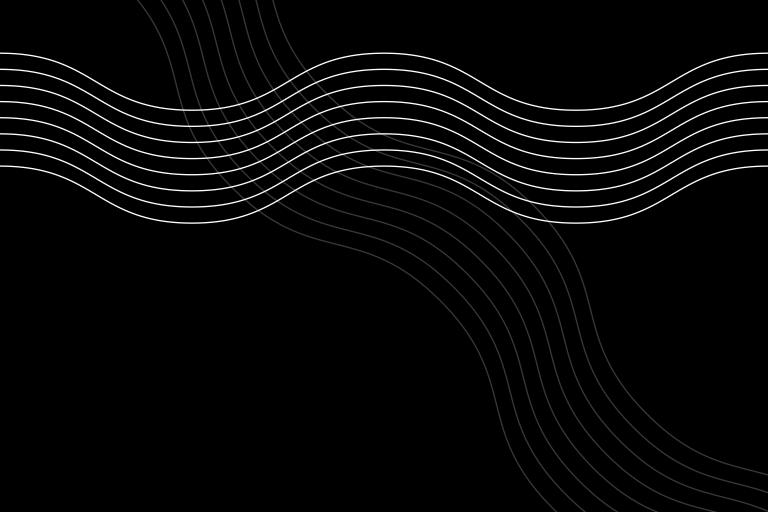
Reproduce this background procedurally as a Shadertoy shader.

```glsl
// Two bands of thin parallel waves, one white and level, one grey and diagonal, on black.

// Lengths are in canvas widths, measured from the upper left corner.
#define LINE_COUNT 8.0
#define LINE_SPACING 0.0210
#define LINE_WIDTH 0.00172
#define WAVE_PERIOD 0.5
#define WAVE_AMPLITUDE 0.0371
#define LEVEL_ORIGIN vec2(0.0, 0.1064)
#define DIAGONAL_ORIGIN vec2(0.6820, -0.2582)
#define DIAGONAL_SCALE 1.18
#define DIAGONAL_ANGLE 0.785398
#define WHITE vec3(1.0)
#define GREY vec3(0.22)

// Distance to the nearest wave of a band whose first line runs along y = 0.
float bandDistance(vec2 p) {
    // Fold x so that each half period runs from crest (-0.5) to trough (0.5).
    float along = abs(2.0 * fract(p.x / WAVE_PERIOD + 0.5) - 1.0) - 0.5;

    // Solve s^3 + 0.75 s = along for the parameter of a cubic Bezier S-curve.
    float s = sinh(asinh(4.0 * along) / 3.0);
    float height = 2.0 * WAVE_AMPLITUDE * (1.5 * s - 2.0 * s * s * s);
    float slope = 4.0 * WAVE_AMPLITUDE / WAVE_PERIOD
                * (1.5 - 6.0 * s * s) / (0.75 + 3.0 * s * s);

    // Pick the closest line and correct the vertical gap for the slope.
    float y = p.y - height;
    float index = clamp(floor(y / LINE_SPACING + 0.5), 0.0, LINE_COUNT - 1.0);
    return abs(y - index * LINE_SPACING) / sqrt(1.0 + slope * slope);
}

// Share of a pixel covered by a line at the given distance.
float lineCoverage(float dist, float pixel) {
    float halfWidth = 0.5 * LINE_WIDTH;
    float nearEdge = max(dist - 0.5 * pixel, -halfWidth);
    float farEdge = min(dist + 0.5 * pixel, halfWidth);
    return clamp((farEdge - nearEdge) / pixel, 0.0, 1.0);
}

void mainImage(out vec4 fragColor, in vec2 fragCoord) {
    float pixel = 1.0 / iResolution.x;
    vec2 p = vec2(fragCoord.x, iResolution.y - fragCoord.y) * pixel;

    // Diagonal band, in a turned and enlarged frame.
    float c = cos(DIAGONAL_ANGLE);
    float s = sin(DIAGONAL_ANGLE);
    vec2 turned = vec2(c * p.x + s * p.y, c * p.y - s * p.x);
    vec2 diagonal = (turned - DIAGONAL_ORIGIN) / DIAGONAL_SCALE;
    float greyLines = lineCoverage(bandDistance(diagonal) * DIAGONAL_SCALE, pixel);

    // Level band, drawn on top.
    float whiteLines = lineCoverage(bandDistance(p - LEVEL_ORIGIN), pixel);

    vec3 color = mix(GREY * greyLines, WHITE, whiteLines);
    fragColor = vec4(color, 1.0);
}
```
